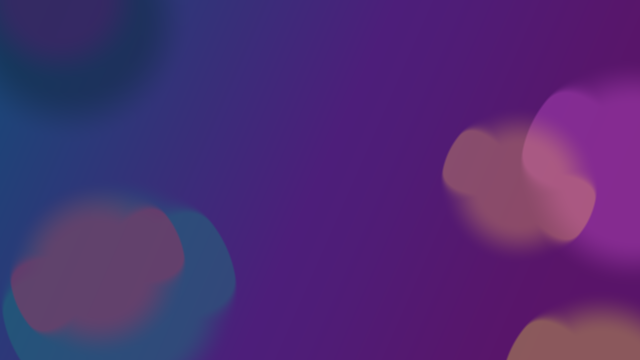
Write a Shadertoy shader that draws this background.

```glsl
// Soft translucent discs over a diagonal blue to purple gradient.

// Lays a disc over the base; its rim is crisp along the axis and blurred elsewhere.
vec3 addDisc(vec3 base, vec2 offset, float radius, vec2 axis, float blur, vec4 tint) {
    float dist = length(offset);
    float along = abs(dot(offset / max(dist, 1e-4), axis));
    float rim = mix(blur, 0.008, smoothstep(0.75, 0.97, along));
    float cover = 1.0 - smoothstep(radius - rim, radius, dist);
    return mix(base, tint.rgb, tint.a * cover);
}

void mainImage(out vec4 fragColor, in vec2 fragCoord) {
    vec2 p = fragCoord / iResolution.y;
    vec2 rising = vec2(0.91, 0.41);
    vec2 falling = vec2(0.90, -0.43);
    vec2 noAxis = vec2(0.0);

    // Diagonal backdrop
    float t = p.x - 0.44 * p.y + 0.44;
    vec3 color = mix(vec3(0.11, 0.27, 0.47), vec3(0.30, 0.12, 0.48), clamp(t - 0.1, 0.0, 1.0));
    color = mix(color, vec3(0.35, 0.08, 0.41), smoothstep(1.0, 2.0, t));

    // Dark pair, upper left
    color = addDisc(color, p - vec2(0.197, 0.942), 0.340, noAxis, 0.15, vec4(0.06, 0.16, 0.25, 0.50));
    color = addDisc(color, p - vec2(0.162, 1.012), 0.245, noAxis, 0.13, vec4(0.28, 0.13, 0.41, 0.60));

    // Teal and plum pair, lower left
    color = addDisc(color, p - vec2(0.331, 0.178), 0.331, rising, 0.12, vec4(0.10, 0.46, 0.48, 0.45));
    color = addDisc(color, p - vec2(0.271, 0.250), 0.248, rising, 0.12, vec4(0.53, 0.22, 0.39, 0.60));

    // Magenta, peach and amber discs, right
    color = addDisc(color, p - vec2(1.759, 0.521), 0.317, falling, 0.13, vec4(0.78, 0.30, 0.80, 0.40));
    color = addDisc(color, p - vec2(1.442, 0.486), 0.220, falling, 0.11, vec4(0.98, 0.72, 0.38, 0.32));
    color = addDisc(color, p - vec2(1.671, -0.088), 0.282, falling, 0.12, vec4(0.89, 0.82, 0.27, 0.36));

    fragColor = vec4(color, 1.0);
}
```
